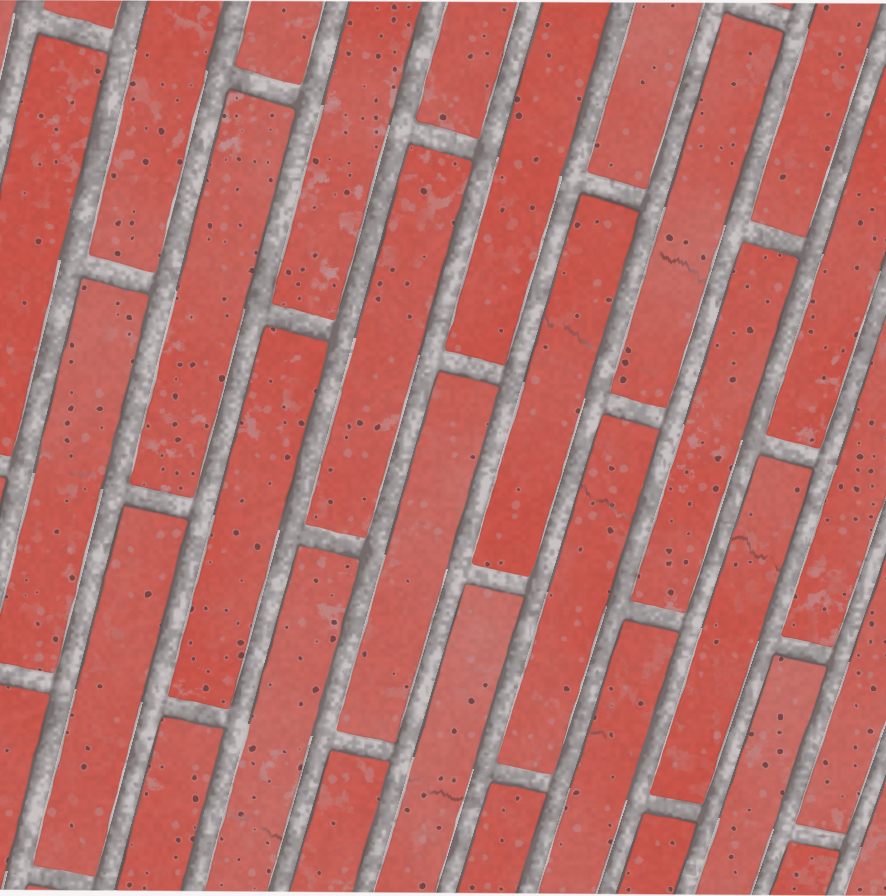
Give the GLSL for this texture, as a Shadertoy shader.

```glsl
// Slanted running-bond red brick paving with worn faces and wide grey mortar joints.

// Projective map from the canvas (y down) to columns and brick lengths
const mat3 TO_WALL = mat3(8.552, -0.556, -0.0969,
                          1.963, 1.866, -0.119,
                          -0.294, -0.0186, 1.0124);
const float BRICK_LENGTH = 4.6;     // in column widths
const float LONG_JOINT = 0.138;     // half width, in column widths
const float CROSS_JOINT = 0.122;    // half width, in column widths
const float CORNER = 0.035;
const float EDGE_WOBBLE = 0.035;
const float PIT_CELLS = 58.0;
const float PIT_SHARE = 0.26;
const float CRACK_SHARE = 0.28;
const vec2 BORDER_TILT = vec2(0.004, 0.007);

const vec3 BRICK_RED = vec3(0.775, 0.325, 0.285);
const vec3 BRICK_PINK = vec3(0.765, 0.445, 0.42);
const vec3 BRICK_DUST = vec3(0.74, 0.58, 0.59);
const vec3 PIT_DARK = vec3(0.40, 0.22, 0.22);
const vec3 MORTAR_DARK = vec3(0.46, 0.42, 0.42);
const vec3 MORTAR_MID = vec3(0.61, 0.585, 0.59);
const vec3 MORTAR_LIGHT = vec3(0.79, 0.76, 0.765);
const vec3 BORDER = vec3(0.97, 0.96, 0.96);

float hash(vec2 p) {
    return fract(sin(dot(p, vec2(127.1, 311.7))) * 43758.5);
}

float noise(vec2 p) {
    vec2 i = floor(p), f = fract(p);
    f = f * f * (3.0 - 2.0 * f);
    return mix(mix(hash(i), hash(i + vec2(1, 0)), f.x),
               mix(hash(i + vec2(0, 1)), hash(i + vec2(1, 1)), f.x), f.y);
}

float fbm(vec2 p) {
    float sum = 0.0, amp = 0.5;
    for (int i = 0; i < 4; i++) {
        sum += amp * noise(p);
        p = p * 2.03 + 17.3;
        amp *= 0.5;
    }
    return sum / 0.9375;
}

float roundedBox(vec2 p, vec2 halfSize, float r) {
    vec2 d = abs(p) - halfSize + r;
    return length(max(d, 0.0)) + min(max(d.x, d.y), 0.0) - r;
}

// Brick face: tone, dusty wear, pits and an occasional crack
vec3 brickColor(vec2 q, vec2 local, vec2 id) {
    float wear = hash(id + 3.7);
    float tone = 0.08 + 0.55 * hash(id) + 1.1 * (fbm(q * 7.0 + id) - 0.5);
    vec3 col = mix(BRICK_RED, BRICK_PINK, clamp(tone, 0.0, 1.0));
    col *= 0.97 + 0.07 * noise(q * 190.0);

    float patches = smoothstep(0.5, 0.72, fbm(q * 13.0 + 5.0));
    float flecks = smoothstep(0.56, 0.72, fbm(q * 75.0));
    col = mix(col, BRICK_DUST, flecks * (0.08 + 0.75 * patches * wear));

    // Pits with a pale rim, and pale lime spots
    vec2 cell = floor(q * PIT_CELLS);
    vec2 jitter = 0.3 + 0.4 * vec2(hash(cell + 1.3), hash(cell + 8.1));
    vec2 toPit = fract(q * PIT_CELLS) - jitter;
    float radius = 0.07 + 0.13 * pow(hash(cell + 4.9), 2.0);
    float dist = length(toPit) + 0.12 * (noise(q * 300.0) - 0.5);
    float kind = hash(cell + 6.2);
    float pit = step(kind, PIT_SHARE * (0.2 + wear));
    float spot = step(0.86, kind);
    col = mix(col, BRICK_DUST, 0.45 * max(pit, spot) * smoothstep(radius + 0.18, radius, dist));
    col = mix(col, PIT_DARK, 0.8 * pit * smoothstep(radius + 0.06, radius - 0.04, dist));

    // Jagged crack across the brick
    float path = (hash(id + 9.4) - 0.5) * 2.6 + 0.35 * local.x
               + 0.35 * (fbm(local.xx * 5.0 + id * 7.0) - 0.5);
    float crack = smoothstep(0.035, 0.008, abs(local.y - path));
    crack *= step(hash(id + 2.2), CRACK_SHARE) * smoothstep(0.25, 0.5, noise(local * 6.0 + id));
    return mix(col, mix(PIT_DARK, BRICK_DUST, noise(q * 45.0)), 0.65 * crack);
}

// Mortar bead: s and t run from -1 to 1 across the long and cross joints
vec3 mortarColor(vec2 q, float s, float t) {
    float longLight = 0.66 - 0.55 * pow(abs(s - 0.22), 1.6) + 0.08 * s;
    float crossLight = 0.60 - 0.45 * t * abs(t) - 0.22 * t * t;
    float light = mix(crossLight, longLight, smoothstep(1.25, 0.8, abs(s)));
    light += 0.75 * (fbm(q * 34.0) - 0.5) + 0.4 * (noise(q * 210.0) - 0.5);
    vec3 col = mix(MORTAR_DARK, MORTAR_MID, smoothstep(0.0, 0.5, light));
    col = mix(col, MORTAR_LIGHT, smoothstep(0.45, 0.9, light));
    float grit = smoothstep(0.8, 0.95, noise(q * 120.0 + 40.0));
    return mix(col, MORTAR_DARK, 0.4 * grit);
}

void mainImage(out vec4 fragColor, in vec2 fragCoord) {
    vec2 q = fragCoord / iResolution.y;
    q.y = 1.0 - q.y;
    float px = 1.0 / iResolution.y;

    // Wall coordinates; every other column slides by half a brick
    vec3 h = TO_WALL * vec3(q, 1.0);
    vec2 wall = h.xy / h.z;
    float column = floor(wall.x);
    wall.y += 0.5 * mod(column, 2.0);
    vec2 id = vec2(column, floor(wall.y));
    vec2 local = (fract(wall) - 0.5) * vec2(1.0, BRICK_LENGTH);

    vec2 halfSize = vec2(0.5 - LONG_JOINT, 0.5 * BRICK_LENGTH - CROSS_JOINT);
    float d = roundedBox(local, halfSize, CORNER) + EDGE_WOBBLE * (fbm(q * 45.0) - 0.5);
    float s = (fract(wall.x + 0.5) - 0.5) / LONG_JOINT;
    float t = (fract(wall.y + 0.5) - 0.5) * BRICK_LENGTH / CROSS_JOINT;

    // Combine faces and joints, with a thin shadow where they meet
    float aa = 8.0 * px;
    vec3 col = mix(brickColor(q, local, id), mortarColor(q, s, t), smoothstep(-aa, aa, d));
    col *= 1.0 - 0.22 * smoothstep(0.035, 0.0, abs(d - 0.008)) * noise(q * 22.0);

    // Pale slivers along the top and bottom edges
    float inset = min(q.y - BORDER_TILT.x * q.x, 1.0 - q.y - BORDER_TILT.y * (1.0 - q.x));
    col = mix(BORDER, col, smoothstep(-px, px, inset));
    fragColor = vec4(col, 1.0);
}
```
